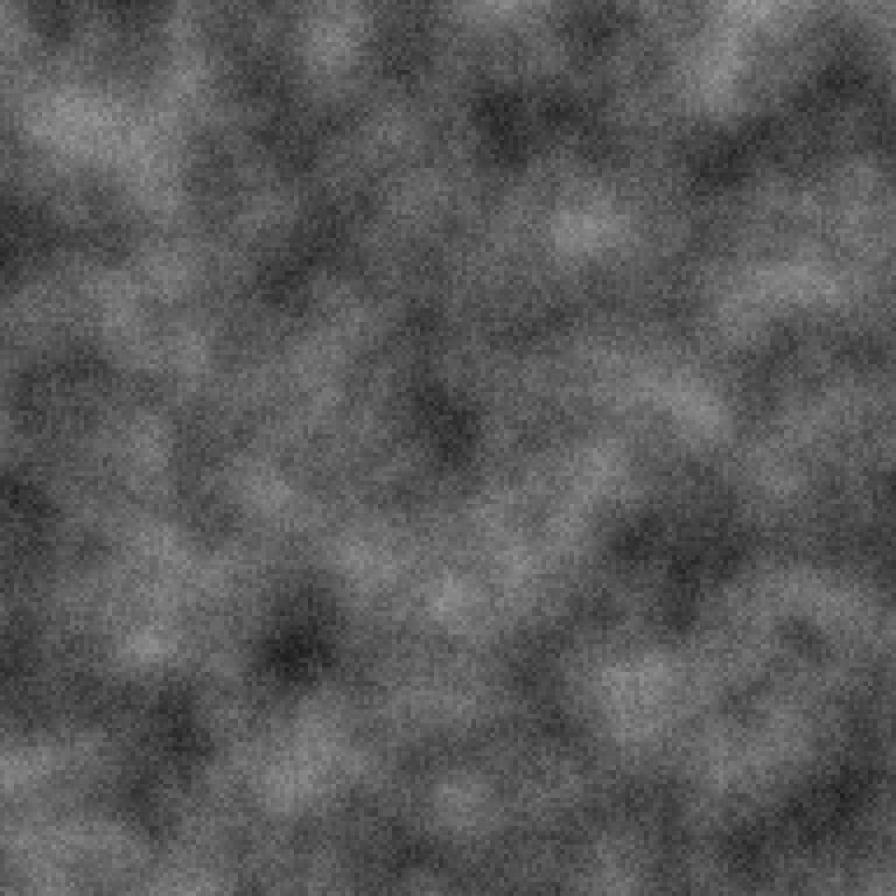
Reproduce this texture procedurally as a Shadertoy shader.

```glsl
// Soft grey clouds under a fine, blocky grain.
// Clouds are rotated octaves of gradient noise; the grain is one random
// brightness offset per small square cell, box-filtered at cell edges.

const float MEAN_GREY = 0.353;
const float CLOUD_CONTRAST = 0.25;
const float CLOUD_SCALE = 6.3;    // largest noise cells per canvas height
const float GRAIN_CONTRAST = 0.12;
const float GRAIN_CELLS = 192.0;  // grain cells per canvas height
const int OCTAVES = 4;
const int SUBSAMPLES = 3;

// Integer hash of a lattice point, two values in 0..1
vec2 hash2(vec2 cell) {
    uvec2 v = uvec2(ivec2(cell) + 4096);
    v = v * 1664525u + 1013904223u;
    v.x += v.y * 1664525u;
    v.y += v.x * 1664525u;
    v ^= v >> 16u;
    v.x += v.y * 1664525u;
    v.y += v.x * 1664525u;
    v ^= v >> 16u;
    return vec2(v & 65535u) / 65535.0;
}

vec2 gradientAt(vec2 cell) {
    float angle = 6.28318 * hash2(cell).x;
    return vec2(cos(angle), sin(angle));
}

float gradientNoise(vec2 p) {
    vec2 i = floor(p);
    vec2 f = p - i;
    vec2 u = f * f * f * (f * (f * 6.0 - 15.0) + 10.0);
    vec2 e = vec2(1.0, 0.0);
    float a = dot(gradientAt(i), f);
    float b = dot(gradientAt(i + e.xy), f - e.xy);
    float c = dot(gradientAt(i + e.yx), f - e.yx);
    float d = dot(gradientAt(i + e.xx), f - e.xx);
    return mix(mix(a, b, u.x), mix(c, d, u.x), u.y);
}

// Each octave is turned and shifted to hide the lattice
float clouds(vec2 p, float gain) {
    const mat2 TURN_AND_DOUBLE = mat2(1.6, 1.2, -1.2, 1.6);
    float sum = 0.0;
    float amplitude = 1.0;
    for (int k = 0; k < OCTAVES; k++) {
        sum += amplitude * gradientNoise(p);
        p = TURN_AND_DOUBLE * p + vec2(17.3, 9.7);
        amplitude *= gain;
    }
    return sum;
}

// Triangular distribution centred on zero
float grain(vec2 p, float cells) {
    vec2 r = hash2(floor(p * cells) + 500.0);
    return 0.7 * (r.x - 0.5) + 0.5 * (r.y - 0.5);
}

float filteredGrain(vec2 p, float pixel, float cells) {
    float sum = 0.0;
    for (int y = 0; y < SUBSAMPLES; y++) {
        for (int x = 0; x < SUBSAMPLES; x++) {
            vec2 offset = (vec2(x, y) + 0.5) / float(SUBSAMPLES) - 0.5;
            sum += grain(p + offset * pixel, cells);
        }
    }
    return sum / float(SUBSAMPLES * SUBSAMPLES);
}

void mainImage(out vec4 fragColor, in vec2 fragCoord) {
    float pixel = 1.0 / iResolution.y;
    vec2 uv = fragCoord * pixel;

    float grey = MEAN_GREY;
    grey += CLOUD_CONTRAST * clouds(uv * CLOUD_SCALE + vec2(3.4, 7.1), 0.52);
    grey += GRAIN_CONTRAST * filteredGrain(uv, pixel, GRAIN_CELLS);

    fragColor = vec4(vec3(grey), 1.0);
}
```
